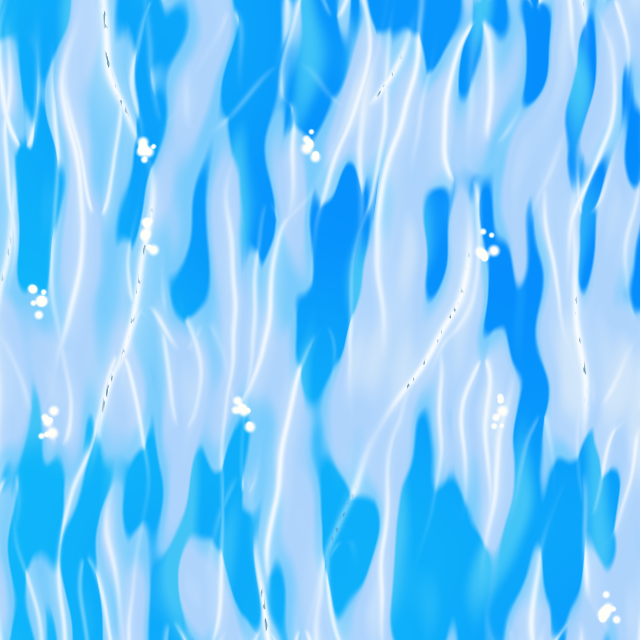
Reproduce this texture procedurally as a WebGL 2 fragment shader.

```glsl
#version 300 es
precision highp float;

uniform vec2 u_resolution;
out vec4 fragColor;

#define POOL_SCALE vec2(13.0, 3.3)
#define POOL_LEVEL -0.06
#define POOL_EDGE 0.055
#define LEAN 0.09
#define SWAY 0.035
#define STRAND_LAYERS 3
#define STRAND_WIDTH 0.0055
#define GLINT_CELLS 7.0
#define GLINT_SHARE 0.2

// Integer hash giving two values in 0..1
vec2 hash2(vec2 cell) {
    uvec2 v = uvec2(ivec2(cell)) * 1664525u + 1013904223u;
    v.x += v.y * 1664525u;
    v.y += v.x * 1664525u;
    v ^= v >> 16u;
    v.x += v.y * 1664525u;
    v.y += v.x * 1664525u;
    v ^= v >> 16u;
    return vec2(v & 65535u) / 65535.0;
}

float cornerSlope(vec2 cell, vec2 offset) {
    float angle = 6.2832 * hash2(cell).x;
    return dot(vec2(cos(angle), sin(angle)), offset);
}

float gradientNoise(vec2 p) {
    vec2 i = floor(p), f = p - i;
    vec2 s = f * f * f * (f * (f * 6.0 - 15.0) + 10.0);
    vec2 ex = vec2(1.0, 0.0), ey = vec2(0.0, 1.0);
    float low = mix(cornerSlope(i, f), cornerSlope(i + ex, f - ex), s.x);
    float high = mix(cornerSlope(i + ey, f - ey), cornerSlope(i + 1.0, f - 1.0), s.x);
    return mix(low, high, s.y);
}

// Sideways distance to the zero line of stretched noise, and its steepness
vec2 strandDistance(vec2 p, vec2 scale, vec2 shift) {
    const float STEP = 0.002;
    float n = gradientNoise(p * scale + shift);
    float ahead = gradientNoise((p + vec2(STEP, 0.0)) * scale + shift);
    float slope = abs(ahead - n) / STEP;
    return vec2(abs(n) / max(slope, 0.1), slope / scale.x);
}

// Small clusters of round sparkles, one cluster in some of the cells
float glints(vec2 p) {
    vec2 q = p * GLINT_CELLS;
    vec2 cell = floor(q);
    if (hash2(cell + 71.0).x > GLINT_SHARE) return 0.0;
    vec2 center = cell + 0.3 + 0.4 * hash2(cell + 19.0);
    float light = 0.0;
    for (int k = 0; k < 7; k++) {
        vec2 r = hash2(cell * 13.0 + float(k) * 7.0 + 5.0);
        vec2 spot = center + (r - 0.5) * vec2(0.16, 0.36);
        float radius = 0.025 + 0.045 * fract(r.x * 17.0);
        light += 1.0 - smoothstep(radius * 0.4, radius * 1.3, length(q - spot));
    }
    return min(light, 1.0);
}

void main() {
    vec2 uv = gl_FragCoord.xy / u_resolution.y;

    // Leaning, swaying flow coordinates
    vec2 p = uv;
    p.x -= LEAN * uv.y * smoothstep(-0.2, 0.9, uv.x);
    p.x += SWAY * gradientNoise(uv * vec2(3.0, 3.6) + 4.0);
    p.x += 0.2 * SWAY * gradientNoise(uv * vec2(9.0, 11.0) + 31.0);

    // Bright strands, with soft halos and flecked cores
    float core = 0.0, halo = 0.0, fleck = 0.0;
    for (int k = 0; k < STRAND_LAYERS; k++) {
        float layer = float(k);
        vec2 scale = vec2(6.0, 1.2) * (1.0 + 0.75 * layer);
        vec2 shift = vec2(17.0, 43.0) * (layer + 1.0);
        vec2 strand = strandDistance(p, scale, shift);
        float width = STRAND_WIDTH * (1.0 - 0.16 * layer);
        float strength = smoothstep(-0.22, 0.25, gradientNoise(p * vec2(6.0, 3.0) + shift * 1.7));
        strength *= smoothstep(0.05, 0.45, strand.y) * (1.0 - 0.12 * layer);
        float d = strand.x / width;
        core = max(core, strength * exp(-d * d));
        halo = max(halo, strength * exp(-0.3 * d));
        fleck = max(fleck, smoothstep(0.7, 0.95, strength) * exp(-9.0 * d * d) * (1.0 - step(0.5, layer)));
    }
    fleck *= smoothstep(0.1, 0.3, gradientNoise(uv * vec2(170.0, 65.0)));

    // Film torn open over tall pools
    float film = gradientNoise(p * POOL_SCALE + 9.0);
    film += 0.5 * gradientNoise(p * POOL_SCALE * 2.0 + 57.0);
    film += 0.4 * gradientNoise(p * vec2(3.5, 1.6) + 81.0);
    float cover = smoothstep(-POOL_EDGE, POOL_EDGE, film + 0.22 * halo - POOL_LEVEL);

    // Pool colour drifts from cyan to deep azure
    float drift = gradientNoise(uv * 2.3 + 12.0);
    float depth = smoothstep(0.1, 0.95, 0.65 * uv.x + 0.35 * uv.y + 0.5 * drift);
    vec3 pool = mix(vec3(0.06, 0.71, 0.98), vec3(0.02, 0.55, 0.99), depth);
    float wash = gradientNoise(p * vec2(16.0, 4.0) + 23.0);
    pool = mix(pool, vec3(0.26, 0.77, 0.97), smoothstep(0.05, 0.45, wash));

    // Film colour runs from sky tint to pale lavender
    float tint = film * 1.1 + 0.5 * wash + 0.3 * (uv.x - 0.5);
    vec3 veil = mix(vec3(0.48, 0.80, 0.99), vec3(0.68, 0.83, 0.99), smoothstep(-0.1, 0.2, tint));
    veil = mix(veil, vec3(0.80, 0.89, 0.98), smoothstep(0.3, 0.8, tint));
    vec3 color = mix(pool, veil, cover);

    // Light on top
    color = mix(color, vec3(0.86, 0.93, 0.99), 0.6 * halo * cover);
    color = mix(color, vec3(0.98, 0.99, 1.0), core * mix(0.45, 0.95, cover));
    color = mix(color, vec3(0.25, 0.50, 0.62), 0.75 * fleck);
    color = mix(color, vec3(1.0, 1.0, 0.98), glints(uv));
    fragColor = vec4(color, 1.0);
}
```
